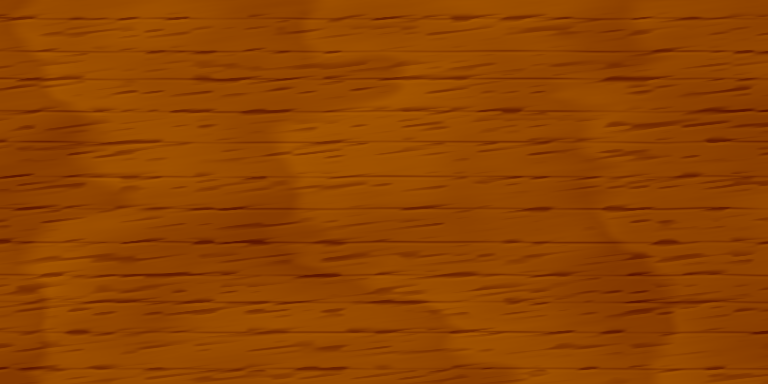
Reproduce this texture procedurally as a WebGL 1 fragment shader.

```glsl
precision highp float;
// Warm brown wood: soft blotches crossed by rows of short, tilted dark grain.

uniform vec2 u_resolution;

const vec3 DARK_WOOD = vec3(0.36, 0.08, 0.0);
const vec3 LIGHT_WOOD = vec3(0.64, 0.33, 0.0);
const float BASE_TONE = 0.56;
const float BLOTCH_SPAN = 0.48;
const float ROWS = 12.0;             // grain rows over the height
const float GRAIN_SLOPE = 0.12;      // rise of each dash to the right
const vec2 DASH_FREQ = vec2(15.0, 125.0);
const float ROW_SPREAD = 0.009;
const float SIDE_SPREAD = 0.015;
const float LINE_WIDTH = 0.0026;
const float GRAIN_DEPTH = 0.62;
const float RIM_LIGHT = 0.13;
const float RIM_OFFSET = 0.007;
const float STREAK_DEPTH = 0.07;

float hash(vec2 p) {
  return fract(sin(dot(p, vec2(127.1, 311.7))) * 43758.5453);
}

float noise(vec2 p) {
  vec2 cell = floor(p);
  vec2 f = fract(p);
  f = f * f * (3.0 - 2.0 * f);
  float low = mix(hash(cell), hash(cell + vec2(1.0, 0.0)), f.x);
  float high = mix(hash(cell + vec2(0.0, 1.0)), hash(cell + vec2(1.0)), f.x);
  return mix(low, high, f.y);
}

float fbm(vec2 p) {
  float sum = 0.0;
  float gain = 0.55;
  for (int i = 0; i < 3; i++) {
    sum += gain * noise(p);
    p = p * 2.03 + 17.3;
    gain *= 0.5;
  }
  return sum / 0.9625;
}

vec2 shear(vec2 p) {
  return vec2(p.x, p.y - GRAIN_SLOPE * p.x);
}

float bell(float d, float width) {
  return exp(-d * d / (width * width));
}

// Broad patches with one crisp edge and one long fade
float blotches(vec2 p) {
  vec2 q = shear(p);
  float ragged = 0.07 * noise(q * vec2(5.0, 45.0));
  float phase = fract(1.3 * p.x + 1.5 * fbm(p * vec2(1.5, 3.2) + 4.7) + ragged);
  float saw = (1.0 - phase) * smoothstep(0.0, 0.13, phase);
  float cloud = smoothstep(0.22, 0.78, fbm(q * vec2(2.2, 3.8) + 31.0));
  return mix(saw, cloud, 0.5);
}

// Dashes gathered along irregular rows, with a thin line on each main row
float grain(vec2 p) {
  float dash = smoothstep(0.53, 0.88, noise(shear(p) * DASH_FREQ));
  float wobble = 0.004 * (noise(p * vec2(7.0, 3.0)) - 0.5);
  float rowBase = floor(p.y * ROWS);
  float rowMask = 0.0;
  float line = 0.0;
  for (int i = -1; i <= 1; i++) {
    float row = rowBase + float(i);
    float jitter = 0.25 * (hash(vec2(row, 3.1)) - 0.5);
    float d = p.y + wobble - (row + 0.5 + jitter) / ROWS;
    float side = d + (0.25 + 0.25 * hash(vec2(row, 8.4))) / ROWS;
    float sideGain = 0.35 + 0.5 * hash(vec2(row, 5.9));
    rowMask = max(rowMask, bell(d, ROW_SPREAD));
    rowMask = max(rowMask, sideGain * bell(side, SIDE_SPREAD));
    float lineGain = 0.15 + 0.6 * noise(vec2(p.x * 9.0, row * 7.0));
    line = max(line, lineGain * bell(d, LINE_WIDTH));
  }
  return clamp(dash * rowMask + line, 0.0, 1.0);
}

void main() {
  vec2 p = gl_FragCoord.xy / u_resolution.y;
  float tone = BASE_TONE + BLOTCH_SPAN * blotches(p);

  // Faint tilted streaks over the whole surface
  vec2 q = shear(p);
  float streak = 0.6 * noise(q * vec2(7.0, 80.0)) + 0.4 * noise(q * vec2(18.0, 150.0));
  tone += STREAK_DEPTH * (streak - 0.5);

  // Pressed grain with a lit lower rim
  tone += RIM_LIGHT * grain(p + vec2(0.0, RIM_OFFSET));
  tone -= GRAIN_DEPTH * grain(p);

  gl_FragColor = vec4(mix(DARK_WOOD, LIGHT_WOOD, clamp(tone, 0.0, 1.05)), 1.0);
}
```
